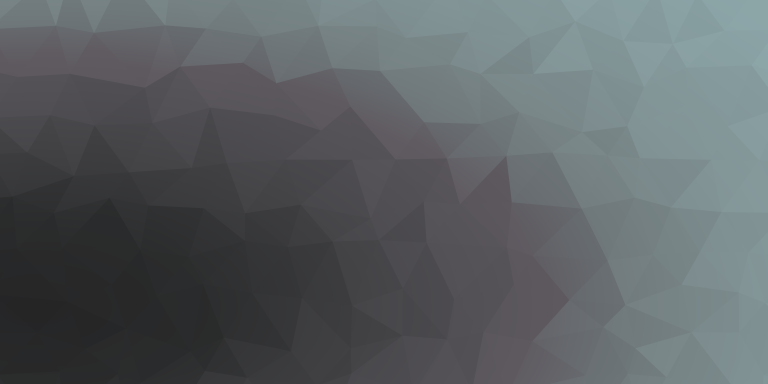
A WebGL 1 fragment shader for this background:

```glsl
precision highp float;

uniform vec2 u_resolution;

float hash(vec2 p) {
  p = fract(p * vec2(0.1731, 0.2379) + 0.37);
  p += dot(p, p.yx + 31.32);
  return fract((p.x + p.y) * p.x * 7.13);
}

// Jittered mesh corner, with every other row shifted by half a cell
vec2 corner(vec2 id) {
  vec2 jitter = vec2(hash(id), hash(id + 57.0)) - 0.5;
  vec2 shift = vec2(0.5 * mod(id.y, 2.0), 0.0);
  return (id + shift + 0.6 * jitter) * vec2(0.135, 0.115);
}

// Elliptical distance from the dark pool at the lower left
float glowField(vec2 p) {
  return length((p - vec2(0.1, 0.2)) / vec2(1.3, 0.65));
}

float ramp(float a, float b, float t) {
  return clamp((t - a) / (b - a), 0.0, 1.0);
}

// Charcoal through mauve and slate to pale teal
vec3 palette(float t) {
  vec3 color = mix(vec3(0.145, 0.145, 0.150), vec3(0.168, 0.172, 0.174), ramp(0.0, 0.35, t));
  color = mix(color, vec3(0.250, 0.250, 0.260), ramp(0.35, 0.62, t));
  color = mix(color, vec3(0.320, 0.312, 0.330), ramp(0.62, 0.85, t));
  color = mix(color, vec3(0.370, 0.352, 0.376), ramp(0.85, 1.02, t));
  color = mix(color, vec3(0.405, 0.422, 0.438), ramp(1.02, 1.09, t));
  color = mix(color, vec3(0.460, 0.508, 0.515), ramp(1.09, 1.25, t));
  color = mix(color, vec3(0.502, 0.572, 0.580), ramp(1.25, 1.45, t));
  return mix(color, vec3(0.550, 0.650, 0.660), ramp(1.45, 1.85, t));
}

float cross2(vec2 a, vec2 b) {
  return a.x * b.y - a.y * b.x;
}

float edgeDistance(vec2 p, vec2 a, vec2 b) {
  return cross2(b - a, p - a) / length(b - a);
}

// Facet color in rgb, weighted by its coverage in alpha
vec4 facet(vec2 p, vec2 a, vec2 b, vec2 c, float seed) {
  float side = sign(cross2(b - a, c - a));
  float inside = min(side * edgeDistance(p, a, b),
                 min(side * edgeDistance(p, b, c), side * edgeDistance(p, c, a)));
  float coverage = clamp(0.5 + inside * u_resolution.y, 0.0, 1.0);
  float t = mix(glowField((a + b + c) / 3.0), glowField(p), 0.4);
  vec3 color = palette(t + 0.05 * (seed - 0.5)) * (0.98 + 0.04 * seed);
  return vec4(color, 1.0) * coverage;
}

void main() {
  vec2 p = gl_FragCoord.xy / u_resolution.y;
  vec2 cell = floor(p / vec2(0.135, 0.115));
  vec4 sum = vec4(palette(glowField(p)), 1.0) * 0.001;

  // Split each nearby quad along its shorter diagonal
  for (int j = -1; j <= 1; j++) {
    for (int i = -1; i <= 1; i++) {
      vec2 id = cell + vec2(float(i), float(j));
      vec2 a = corner(id);
      vec2 b = corner(id + vec2(1.0, 0.0));
      vec2 c = corner(id + vec2(1.0, 1.0));
      vec2 d = corner(id + vec2(0.0, 1.0));
      float seedA = hash(id + 11.3);
      float seedB = hash(id + 83.7);
      if (distance(a, c) < distance(b, d)) {
        sum += facet(p, a, b, c, seedA) + facet(p, a, c, d, seedB);
      } else {
        sum += facet(p, a, b, d, seedA) + facet(p, b, c, d, seedB);
      }
    }
  }

  gl_FragColor = vec4(sum.rgb / sum.a, 1.0);
}
```
